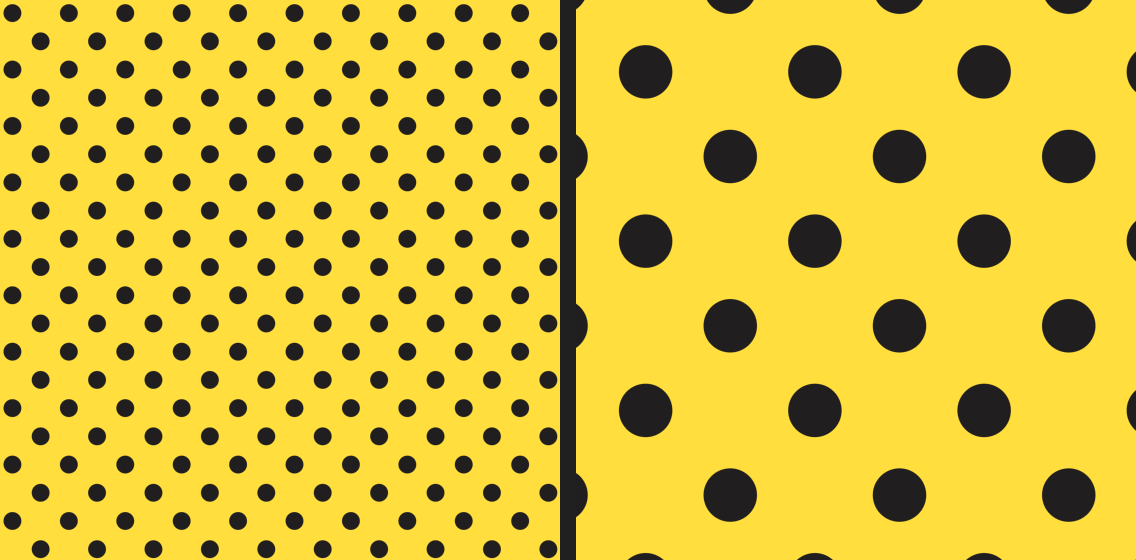
Left: the whole. Right: its middle third, enlarged.
Give the GLSL for this pattern, as a WebGL 2 fragment shader.

```glsl
#version 300 es
precision highp float;
// Staggered black polka dots on a flat yellow ground.

uniform vec2 u_resolution;
out vec4 fragColor;

const vec3 YELLOW = vec3(1.0, 0.87, 0.24);
const vec3 BLACK = vec3(0.125, 0.118, 0.122);

const vec2 PITCH = vec2(0.10074, 0.10077);       // spacing within one grid
const vec2 FIRST_DOT = vec2(0.0222, 0.9766);     // centre of the top left dot
const float DOT_RADIUS = 0.0159;

// Distance from p to the nearest point of a rectangular grid through origin.
float gridDistance(vec2 p, vec2 origin, vec2 pitch) {
    vec2 cell = fract((p - origin) / pitch + 0.5) - 0.5;
    return length(cell * pitch);
}

// Signed distance to dots on two grids offset by half a pitch.
float staggeredDots(vec2 p, vec2 origin, vec2 pitch, float radius) {
    float main = gridDistance(p, origin, pitch);
    float offset = gridDistance(p, origin + 0.5 * pitch, pitch);
    return min(main, offset) - radius;
}

// Coverage of a shape, softened over about one pixel.
float coverage(float signedDistance, float pixel) {
    return 1.0 - smoothstep(-0.75 * pixel, 0.75 * pixel, signedDistance);
}

void main() {
    float side = min(u_resolution.x, u_resolution.y);
    vec2 p = gl_FragCoord.xy / side;
    float dots = staggeredDots(p, FIRST_DOT, PITCH, DOT_RADIUS);
    fragColor = vec4(mix(YELLOW, BLACK, coverage(dots, 1.0 / side)), 1.0);
}
```
